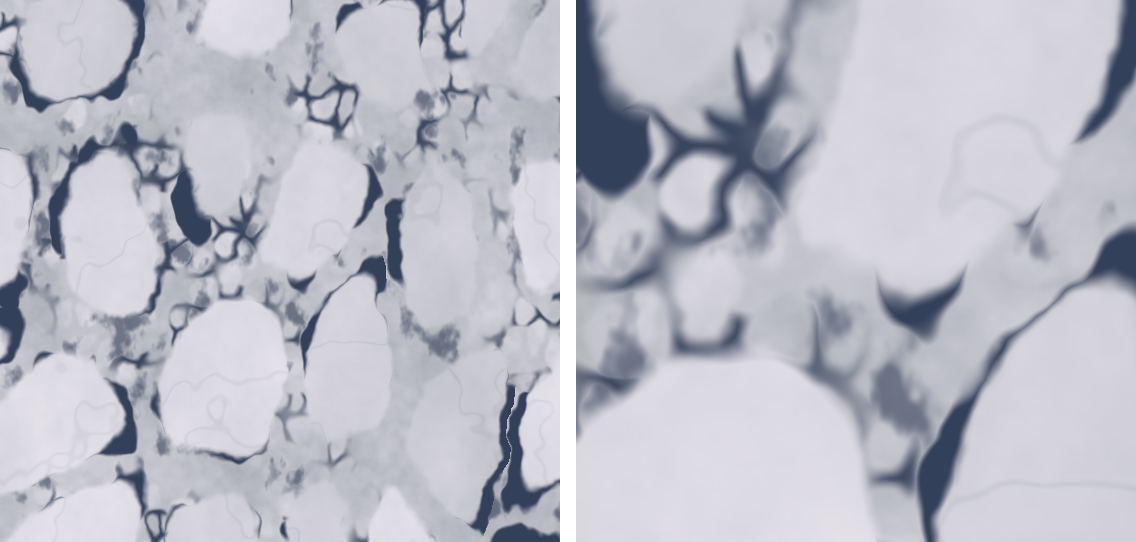
Left, the full canvas; right, a detail of the centre.
A Shadertoy shader for this texture:

```glsl
#define FLOE_SCALE vec2(4.4, 3.1)
#define RUBBLE_SCALE vec2(23.0, 18.0)
#define SEED vec2(7.3, 3.6)
#define ROUNDNESS 10.0
#define LEAD_WIDTH 0.62
#define LEAD_LEVEL 0.49
#define SOFT 0.018
#define WATER vec3(0.20, 0.25, 0.35)
#define SLUSH vec3(0.70, 0.71, 0.74)
#define SNOW vec3(0.88, 0.87, 0.90)

float hash(vec2 p) {
    vec3 h = fract(p.xyx * 0.1031);
    h += dot(h, h.yzx + 33.33);
    return fract((h.x + h.y) * h.z);
}

vec2 hash2(vec2 p) {
    return vec2(hash(p + 11.0), hash(p + 47.0));
}

float noise(vec2 p) {
    vec2 i = floor(p), f = fract(p);
    f = f * f * (3.0 - 2.0 * f);
    float low = mix(hash(i), hash(i + vec2(1, 0)), f.x);
    float high = mix(hash(i + vec2(0, 1)), hash(i + vec2(1, 1)), f.x);
    return mix(low, high, f.y);
}

float fbm(vec2 p) {
    float sum = 0.0, amp = 0.53;
    for (int i = 0; i < 4; i++) {
        sum += amp * noise(p);
        p = mat2(0.8, 0.6, -0.6, 0.8) * p * 2.03 + 5.7;
        amp *= 0.5;
    }
    return sum;
}

// Rounded cell: x = border distance, y = how sideways the border faces, zw = cell
vec4 roundedCell(vec2 q) {
    vec2 base = floor(q), nearest = vec2(9.0), id = base;
    for (int y = -1; y <= 1; y++)
    for (int x = -1; x <= 1; x++) {
        vec2 cell = base + vec2(x, y);
        vec2 site = cell + 0.1 + 0.8 * hash2(cell) - q;
        if (dot(site, site) < dot(nearest, nearest)) {
            nearest = site;
            id = cell;
        }
    }
    float total = 1e-5, sideways = 0.0;
    for (int y = -2; y <= 2; y++)
    for (int x = -2; x <= 2; x++) {
        vec2 cell = base + vec2(x, y);
        vec2 site = cell + 0.1 + 0.8 * hash2(cell) - q;
        vec2 across = site - nearest;
        if (dot(across, across) > 1e-4) {
            vec2 n = normalize(across);
            float weight = exp(-ROUNDNESS * dot(0.5 * (site + nearest), n));
            total += weight;
            sideways += weight * abs(n.x);
        }
    }
    return vec4(-log(total) / ROUNDNESS, sideways / total, id);
}

void mainImage(out vec4 fragColor, in vec2 fragCoord) {
    vec2 p = fragCoord / iResolution.y;

    // Ragged outlines
    vec2 ragged = vec2(fbm(p * 13.0), fbm(p * 13.0 + 40.0)) - 0.5;
    vec2 w = p + 0.045 * ragged;

    // Large floes, taller than wide, leaning slightly, broader at the left
    vec2 q = vec2(w.x * (0.72 + 0.28 * w.x) - 0.12 * w.y, w.y) * FLOE_SCALE + SEED;
    vec4 cell = roundedCell(q);
    float pick = hash(cell.zw + 90.0);
    float inset = mix(0.05, 0.21, pick * pick);
    float gap = inset - cell.x;
    float floe = smoothstep(0.025, -0.025, gap);

    // Open water hugging the floe sides
    float opening = fbm(p * vec2(8.5, 5.0) + 21.0) - LEAD_LEVEL;
    float halfLead = 0.5 * LEAD_WIDTH * (opening - 0.13 * (1.0 - cell.y));
    halfLead = min(halfLead, 0.075);
    float water = smoothstep(-SOFT, SOFT, halfLead - 0.01 - abs(gap - halfLead));

    // Broken rubble between the floes
    vec4 chip = roundedCell(w * RUBBLE_SCALE + 3.0);
    float broken = smoothstep(0.46, 0.66, fbm(p * 5.0 + 63.0));
    float chipMask = smoothstep(0.04, 0.20, chip.x);
    float seam = smoothstep(0.16, -0.04, chip.x) * broken;
    seam *= smoothstep(0.45, 0.65, noise(p * 24.0 + 9.0));
    water = max(water, seam * (1.0 - floe) * 0.95);

    // Dim smudges in the slush
    float smudge = smoothstep(0.60, 0.80, fbm(p * vec2(24.0, 17.0) + 77.0));
    water = max(water, 0.6 * smudge * (1.0 - floe));

    // Brightness of slush and snow
    float mottle = fbm(p * vec2(11.0, 7.0) + 15.0) - 0.5;
    float grain = fbm(p * 55.0 + 31.0) - 0.5;
    float slushTone = 0.27 + 1.0 * mottle + 0.45 * grain;
    slushTone += broken * chipMask * 0.7 * (hash(chip.zw) - 0.25);
    float dull = 0.38 * smoothstep(0.6, 0.8, hash(cell.zw + 150.0));
    float snowTone = 0.93 - dull + 0.5 * mottle + 0.15 * grain;
    float crack = smoothstep(0.015, 0.0, abs(fbm(p * 4.5 + 52.0) - 0.5));
    snowTone -= 0.22 * crack;
    float tone = clamp(mix(slushTone, snowTone, floe), -0.25, 1.05);

    vec3 color = mix(mix(SLUSH, SNOW, tone), WATER, water);
    fragColor = vec4(color, 1.0);
}
```
